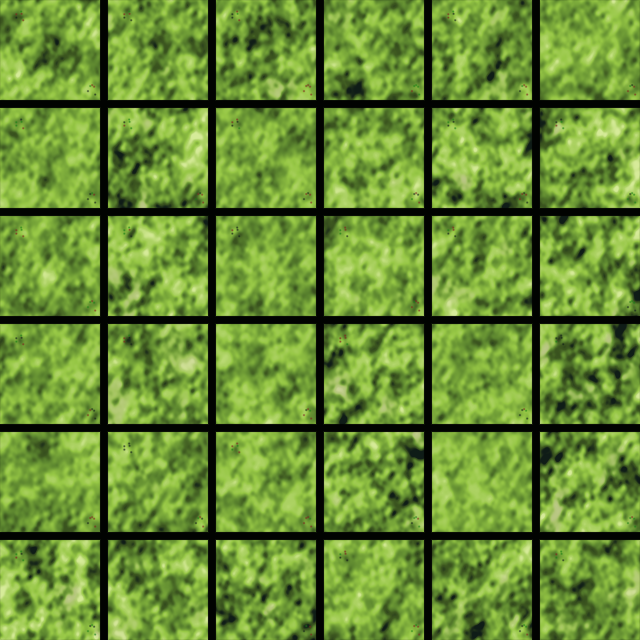
A Shadertoy shader for this texture:

```glsl
// Six by six grid of blurry sunlit grass patches separated by black bars.

const float GRID = 6.0;
const float GAP = 0.0125;                       // bar width, canvas units
const float TILE = (1.0 - (GRID - 1.0) * GAP) / GRID;
const float PITCH = TILE + GAP;
const float BLADE_SIZE = 0.0085;                // main grain of the grass
const float BLADE_STRETCH = 1.5;
const float BLADE_LEAN = 0.55;                  // radians from the vertical
const float SPECK_RADIUS = 0.0013;
const float SPECK_SPREAD = 0.018;

const vec3 BAR     = vec3(0.005, 0.012, 0.005);
const vec3 HOLLOW  = vec3(0.06, 0.11, 0.09);
const vec3 DARK    = vec3(0.23, 0.33, 0.12);
const vec3 SHADE   = vec3(0.35, 0.51, 0.18);
const vec3 GRASS   = vec3(0.46, 0.64, 0.22);
const vec3 LIT     = vec3(0.59, 0.78, 0.27);
const vec3 PALE    = vec3(0.67, 0.82, 0.38);
const vec3 GLINT   = vec3(0.84, 0.92, 0.60);
const vec3 STRAW   = vec3(0.76, 0.75, 0.60);
const vec3 RUST    = vec3(0.50, 0.14, 0.12);
const vec3 EMERALD = vec3(0.10, 0.50, 0.08);

float hash(vec2 p) {
    return fract(sin(dot(p, vec2(12.9898, 78.233))) * 43758.5453);
}

// Smooth value noise in the range -1 to 1
float noise(vec2 p) {
    vec2 i = floor(p), f = fract(p);
    f = f * f * (3.0 - 2.0 * f);
    float low = mix(hash(i), hash(i + vec2(1, 0)), f.x);
    float high = mix(hash(i + vec2(0, 1)), hash(i + vec2(1, 1)), f.x);
    return 2.0 * mix(low, high, f.y) - 1.0;
}

// Noise whose grains lean to the right and are longer than wide
float leaning(vec2 p, float size, float angle, float stretch) {
    float c = cos(angle), s = sin(angle);
    vec2 q = vec2(c * p.x - s * p.y, s * p.x + c * p.y);
    return noise(q / (size * vec2(1.0, stretch)));
}

// Tone in standard deviations to colour
vec3 grassRamp(float tone) {
    vec3 col = mix(HOLLOW, DARK, smoothstep(-3.0, -1.75, tone));
    col = mix(col, SHADE, clamp((tone + 1.75) / 0.9, 0.0, 1.0));
    col = mix(col, GRASS, clamp((tone + 0.85) / 0.85, 0.0, 1.0));
    col = mix(col, LIT, clamp(tone / 0.9, 0.0, 1.0));
    col = mix(col, PALE, clamp((tone - 0.9) / 0.8, 0.0, 1.0));
    return mix(col, GLINT, smoothstep(1.7, 3.2, tone));
}

vec3 grass(vec2 local, vec2 cell) {
    vec2 p = local + (cell + 1.0) * 0.37;       // a separate field per tile
    float rough = hash(cell + 3.7);

    // Blades, tufts and broad light
    float tone = 1.5 * leaning(p, BLADE_SIZE, BLADE_LEAN, BLADE_STRETCH);
    tone += 0.7 * leaning(p + 5.1, BLADE_SIZE * 0.75, -0.35, 1.3);
    tone += 1.2 * leaning(p + 9.3, BLADE_SIZE * 2.3, 0.9, 1.4);
    tone += 0.9 * leaning(p + 2.6, BLADE_SIZE * 6.0, 1.2, 1.3);
    tone *= mix(0.8, 1.25, rough);

    // Scattered shadowed hollows and dry straw
    float hollow = leaning(p + 4.4, 0.028, 1.0, 1.4);
    tone -= 1.5 * rough * smoothstep(0.35, 0.85, hollow);
    vec3 col = grassRamp(tone + 0.08);
    float straw = smoothstep(0.4, 0.9, leaning(p + 7.9, 0.03, 0.3, 1.5));
    return mix(col, STRAW, 0.65 * rough * straw * smoothstep(-0.6, 1.4, tone));
}

// Tiny coloured dots near the upper left and lower right tile corners
vec3 addSpecks(vec3 col, vec2 local, vec2 cell, float px) {
    for (int i = 0; i < 10; i++) {
        float id = float(i);
        float corner = mod(id, 2.0);
        if (hash(cell + 21.3 * (corner + 1.0)) < 0.35) continue;
        vec2 centre = mix(vec2(-0.32, 0.34), vec2(0.41, -0.40), corner) * TILE;
        vec2 jitter = vec2(hash(vec2(id, 1.3)), hash(vec2(id, 8.7))) - 0.5;
        float d = length(local - centre - jitter * SPECK_SPREAD) - SPECK_RADIUS;
        float pick = hash(cell + id * 1.7);
        vec3 tint = pick < 0.4 ? RUST : (pick < 0.7 ? HOLLOW : EMERALD);
        col = mix(col, tint, 0.75 * (1.0 - smoothstep(-px, px, d)));
    }
    return col;
}

void mainImage(out vec4 fragColor, in vec2 fragCoord) {
    vec2 uv = fragCoord / iResolution.xy;
    float px = 1.0 / min(iResolution.x, iResolution.y);

    // Tile index and position from the tile centre
    vec2 shifted = uv + 0.5 * GAP;
    vec2 cell = floor(shifted / PITCH);
    vec2 local = shifted - (cell + 0.5) * PITCH;

    vec3 col = addSpecks(grass(local, cell), local, cell, px);

    // Black bars
    float edge = max(abs(local.x), abs(local.y)) - 0.5 * TILE;
    col = mix(col, BAR, smoothstep(-0.75 * px, 0.75 * px, edge));
    fragColor = vec4(col, 1.0);
}
```
